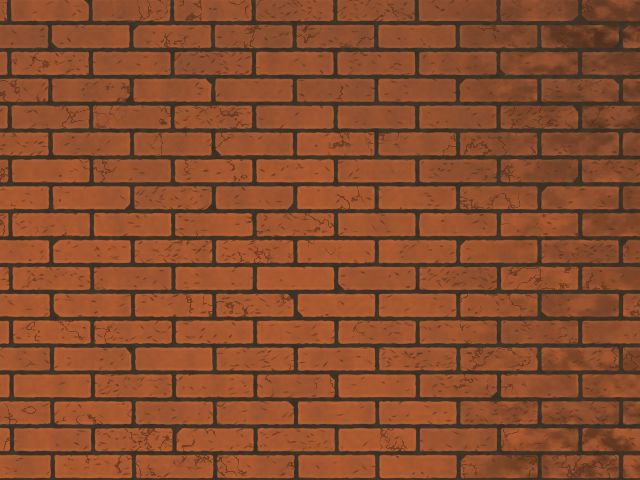
This texture is drawn by a Shadertoy shader. Its source:

```glsl
#define ROW_HEIGHT 0.0560
#define BRICK_LENGTH 0.1691
#define FIRST_JOINT 0.1100
#define JOINT_HALF 0.0042
#define CORNER_RADIUS 0.0045
#define CHIP_SIZE 0.0085
#define PIT_CELL 0.0105
#define MORTAR vec3(0.235, 0.195, 0.150)
#define CLAY_BRIGHT vec3(0.665, 0.350, 0.190)
#define CLAY_DULL vec3(0.525, 0.300, 0.190)
#define SOOT vec3(0.270, 0.165, 0.100)
#define PIT_COLOR vec3(0.300, 0.175, 0.110)

float hash(vec2 p) {
    return fract(sin(dot(p, vec2(127.1, 311.7))) * 43758.5453);
}

float noise(vec2 p) {
    vec2 i = floor(p), f = fract(p);
    f = f * f * (3.0 - 2.0 * f);
    return mix(mix(hash(i), hash(i + vec2(1, 0)), f.x),
               mix(hash(i + vec2(0, 1)), hash(i + vec2(1, 1)), f.x), f.y);
}

float fbm(vec2 p) {
    float sum = 0.0, amp = 0.5;
    for (int i = 0; i < 4; i++) {
        sum += amp * noise(p);
        p = p * 2.03 + 17.3;
        amp *= 0.5;
    }
    return sum / 0.9375;
}

// Rounded brick outline, sometimes with one corner knocked off
float brickDistance(vec2 p, vec2 id) {
    vec2 halfSize = 0.5 * vec2(BRICK_LENGTH, ROW_HEIGHT) - JOINT_HALF;
    vec2 q = abs(p) - halfSize + CORNER_RADIUS;
    float box = length(max(q, 0.0)) + min(max(q.x, q.y), 0.0) - CORNER_RADIUS;
    vec2 corner = sign(vec2(hash(id + 3.1), hash(id + 8.7)) - 0.5);
    float cut = CHIP_SIZE * step(0.78, hash(id + 5.9));
    float chip = dot(p * corner - halfSize, vec2(0.7071)) + cut;
    return max(box, chip);
}

// Small elongated gouges scattered over a jittered grid
float pits(vec2 p, float density, float soft) {
    vec2 cell = floor(p / PIT_CELL);
    float cover = 0.0;
    for (int j = -1; j <= 1; j++)
    for (int i = -1; i <= 1; i++) {
        vec2 c = cell + vec2(i, j);
        float angle = 1.8 * (hash(c + 4.2) - 0.5);
        vec2 center = (c + vec2(hash(c + 1.3), hash(c + 2.6))) * PIT_CELL;
        vec2 q = mat2(cos(angle), sin(angle), -sin(angle), cos(angle)) * (p - center);
        vec2 radius = vec2(0.0022 + 0.0035 * hash(c + 6.1), 0.0008 + 0.0010 * hash(c + 7.4));
        float d = (length(q / radius) - 1.0) * radius.y;
        float strength = 0.45 + 0.55 * hash(c + 9.8);
        cover = max(cover, strength * step(hash(c), density) * (1.0 - smoothstep(-soft, soft, d)));
    }
    return cover;
}

// Thin wandering fissures along a noise contour
float cracks(vec2 p) {
    float contour = abs(fbm(p * 32.0) - 0.5);
    float patchMask = smoothstep(0.45, 0.65, noise(p * 22.0 + 40.0));
    return patchMask * (1.0 - smoothstep(0.008, 0.035, contour));
}

void mainImage(out vec4 fragColor, in vec2 fragCoord) {
    vec2 uv = fragCoord / iResolution.xy;
    vec2 p = fragCoord / iResolution.y;
    float soft = max(0.75 / iResolution.y, 0.0013);

    // Running bond, with a slight lean on the left side
    vec2 wall = p + vec2(0.007 * uv.y * (1.0 - uv.x) - FIRST_JOINT, 0.0);
    float row = floor(wall.y / ROW_HEIGHT);
    wall.x += 0.5 * BRICK_LENGTH * mod(row, 2.0);
    vec2 id = vec2(floor(wall.x / BRICK_LENGTH), row);
    vec2 local = wall - (id + 0.5) * vec2(BRICK_LENGTH, ROW_HEIGHT);
    vec2 face = local + 3.0 * vec2(hash(id + 11.0), hash(id + 23.0));

    float d = brickDistance(local, id) + 0.0018 * (noise(p * 130.0) - 0.5);
    float brick = 1.0 - smoothstep(-soft, soft, d);

    // Clay tone: broad fading, soft bands and a per-brick shift
    float fade = 0.55 * smoothstep(0.4, 1.0, uv.y) + 0.35 * smoothstep(0.45, 1.0, uv.x);
    fade += 0.35 * (hash(id + 31.0) - 0.4) + 0.5 * (noise(face * vec2(36.0, 10.0)) - 0.4);
    vec3 clay = mix(CLAY_BRIGHT, CLAY_DULL, clamp(fade, 0.0, 1.0));
    clay *= 0.95 + 0.10 * fbm(face * 110.0);
    clay *= 1.0 + 0.06 * smoothstep(-0.008, -0.003, d);

    // Soot gathers toward the right, most of all near the corners
    float ends = 0.45 + 0.55 * smoothstep(0.1, 0.45, abs(uv.y - 0.48));
    float soot = smoothstep(0.6, 1.0, uv.x) * ends * (0.4 + 0.6 * hash(id + 47.0));
    soot *= smoothstep(0.25, 0.7, fbm(face * vec2(32.0, 45.0)));
    clay = mix(clay, SOOT, 0.95 * soot);

    // Pits and cracks, heavy on a few bricks only
    float wear = hash(id + 59.0);
    float density = 0.07 + 0.10 * wear + 0.30 * smoothstep(0.80, 0.95, wear);
    clay = mix(clay, PIT_COLOR, 0.8 * pits(face, density, soft));
    clay = mix(clay, PIT_COLOR, 0.6 * step(0.45, hash(id + 71.0)) * cracks(face));

    vec3 mortar = MORTAR * (0.85 + 0.30 * fbm(p * 70.0));
    fragColor = vec4(mix(mortar, clay, brick), 1.0);
}
```
